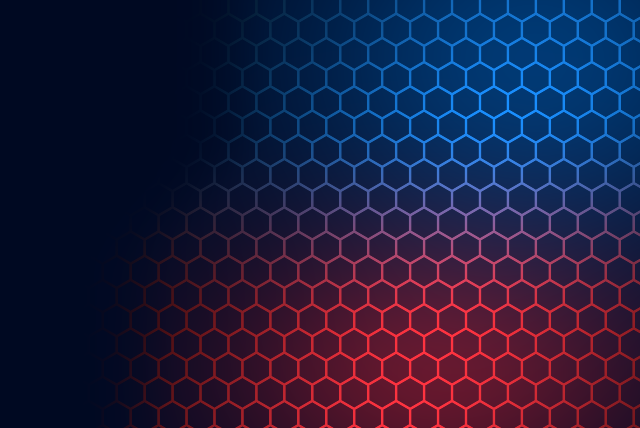
Give the GLSL for this background, as a WebGL 1 fragment shader.

```glsl
precision highp float;
// Honeycomb wire mesh over dark navy, lit by a blue glow at the upper right
// and a red glow at the lower middle. Both mesh and glows fade out to the left.
// The mesh is a hexagon distance field; its hue follows height, its light a slanted axis.
uniform vec2 u_resolution;

const vec3 NAVY = vec3(0.0, 0.035, 0.135);
const vec3 BLUE_GLOW = vec3(0.0, 0.19, 0.32);
const vec3 RED_GLOW = vec3(0.40, 0.05, 0.03);
const vec3 BLUE_LINE = vec3(0.10, 0.56, 1.0);
const vec3 RED_LINE = vec3(1.0, 0.20, 0.25);

const float CELL_WIDTH = 0.0653;
const vec2 CELL_ORIGIN = vec2(0.5664, 0.6477);
const float LINE_HALF_WIDTH = 0.045;

// Elliptical Gaussian falloff around a centre
float glow(vec2 p, vec2 center, vec2 falloff) {
  vec2 d = p - center;
  return exp(-dot(d * d, falloff));
}

// Distance to the nearest edge of a pointy-top grid with cells one unit wide
float hexEdgeDistance(vec2 p) {
  vec2 period = vec2(1.0, 1.7320508);
  vec2 a = mod(p + 0.5 * period, period) - 0.5 * period;
  vec2 b = mod(p, period) - 0.5 * period;
  vec2 q = abs(dot(a, a) < dot(b, b) ? a : b);
  return 0.5 - max(q.x, dot(q, vec2(0.5, 0.8660254)));
}

// Curved fade that clears the left side, reaching further right at the top
float leftFade(vec2 p) {
  float start = mix(0.18, 0.40, smoothstep(0.35, 0.70, p.y));
  return smoothstep(start, start + 0.25, p.x);
}

vec3 backdrop(vec2 p, float fade) {
  vec3 light = BLUE_GLOW * glow(p, vec2(1.25, 0.86), vec2(3.2, 5.0))
             + RED_GLOW * glow(p, vec2(1.02, 0.13), vec2(4.2, 9.0));
  return NAVY + light * fade;
}

// Red below, violet between, blue above; brightest along a slanted axis
vec3 lineColor(vec2 p) {
  vec3 hue = mix(RED_LINE, BLUE_LINE, smoothstep(0.22, 0.74, p.y));
  float offset = p.x - mix(0.96, 1.27, p.y);
  float topDim = 1.0 - 0.18 * smoothstep(0.75, 1.0, p.y);
  return hue * exp(-2.8 * offset * offset) * topDim;
}

void main() {
  vec2 p = gl_FragCoord.xy / u_resolution.y;
  float fade = leftFade(p);

  // Mesh coverage, smoothed over one pixel
  float pixel = 1.0 / (u_resolution.y * CELL_WIDTH);
  float edge = hexEdgeDistance((p - CELL_ORIGIN) / CELL_WIDTH);
  float line = 1.0 - smoothstep(-0.5 * pixel, 0.5 * pixel, edge - LINE_HALF_WIDTH);

  vec3 color = mix(backdrop(p, fade), lineColor(p), line * fade);
  gl_FragColor = vec4(color, 1.0);
}
```
